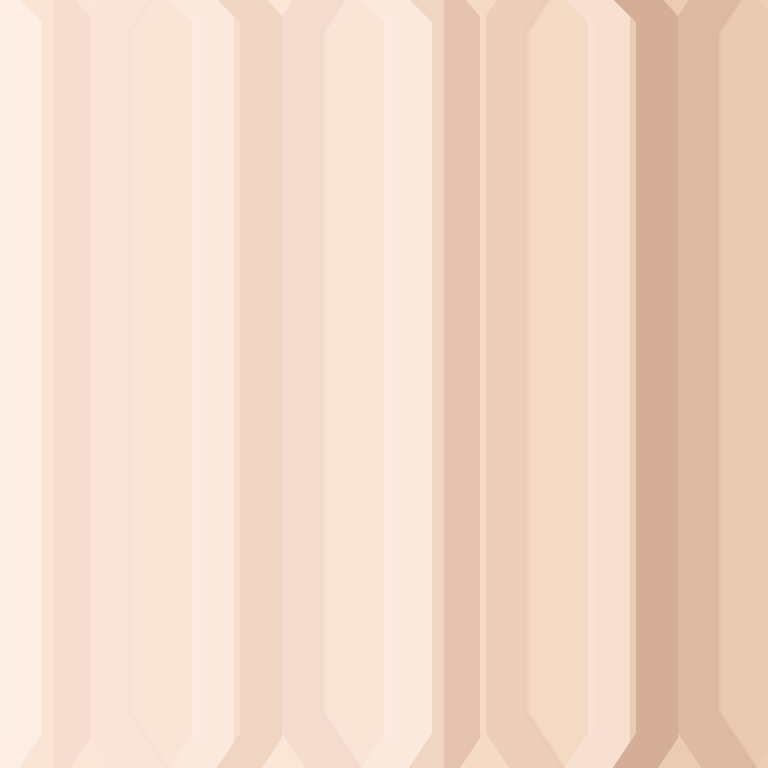
Write a Shadertoy shader that draws this pattern.

```glsl
// Tall bevelled hexagonal panels side by side, deepening from cream to tan.
// Each column paints its facets left to right; every facet boundary is a
// vertical line that slants inward at the top and bottom caps.

const float GRID = 128.0;        // canvas units across and down
const int COLUMNS = 5;
const float PERIOD = 32.0;
const float FIRST_PANEL = -10.0; // left side of the first panel
const float PANEL_WIDTH = 10.0;
const float BEVEL_WIDTH = 7.0;
const float GAP_END = 15.0;      // measured from the panel's right side
const float CAP_SLOPE = 0.67;
const float PANEL_SHADE = 0.988;
const float HIGHLIGHT = 0.008;

const vec3 LEFT_BEVEL[5] = vec3[5](
    vec3(0.980, 0.900, 0.850), vec3(0.977, 0.893, 0.843),
    vec3(0.961, 0.863, 0.808), vec3(0.929, 0.808, 0.722),
    vec3(0.875, 0.729, 0.639));
const vec3 PANEL[5] = vec3[5](
    vec3(0.984, 0.910, 0.860), vec3(0.977, 0.893, 0.840),
    vec3(0.977, 0.893, 0.840), vec3(0.957, 0.851, 0.765),
    vec3(0.918, 0.796, 0.694));
const vec3 RIGHT_BEVEL[5] = vec3[5](
    vec3(1.000, 0.933, 0.890), vec3(0.984, 0.914, 0.871),
    vec3(0.984, 0.914, 0.871), vec3(0.969, 0.875, 0.824),
    vec3(0.930, 0.810, 0.720));
const vec3 STRIP[5] = vec3[5](
    vec3(0.980, 0.894, 0.839), vec3(0.961, 0.867, 0.808),
    vec3(0.941, 0.835, 0.761), vec3(0.925, 0.796, 0.710),
    vec3(0.850, 0.700, 0.600));
const vec3 GAP[5] = vec3[5](
    vec3(0.969, 0.867, 0.816), vec3(0.941, 0.835, 0.761),
    vec3(0.902, 0.765, 0.686), vec3(0.831, 0.682, 0.588),
    vec3(0.780, 0.630, 0.540));

// Inward shift of a boundary beyond its top and bottom shoulders.
float slant(float y, float top, float topSlope, float bottom) {
    return max(0.0, max((y - top) * topSlope, (bottom - y) * CAP_SLOPE));
}

// Replaces everything right of the edge with the paint.
void paintFrom(inout vec3 color, vec3 paint, float x, float edge, float blur) {
    color = mix(color, paint, smoothstep(-0.5, 0.5, (x - edge) / blur));
}

void mainImage(out vec4 fragColor, in vec2 fragCoord) {
    vec2 p = fragCoord / iResolution.xy * GRID;
    float pixel = GRID / min(iResolution.x, iResolution.y);

    // Cap shapes shared by all columns
    float rightSlant = slant(p.y, 124.3, 1.0, 5.8);
    float outerSlant = slant(p.y, 125.3, 0.65, 5.8);
    float panelSlant = slant(p.y, 122.5, 0.65, 9.3);
    float gapSlant = slant(p.y, 125.3, 0.9, 5.0);
    float straight = 1.0 - min(rightSlant, 1.0);

    vec3 color = PANEL[0];
    for (int k = 0; k < COLUMNS; k++) {
        // The third column is wider and pushes the later ones right
        float wide = k == 2 ? 1.0 : 0.0;
        bool broadStrip = k == 0 || k == 2;
        float left = FIRST_PANEL + PERIOD * float(k) + (k > 2 ? 2.0 : 0.0);
        float right = left + PANEL_WIDTH;
        float bevelEnd = right + BEVEL_WIDTH + wide;
        float stripEnd = bevelEnd + (broadStrip ? 2.0 : 1.0);

        // Left bevel, with a faint crease before the panel
        float panelEdge = left + panelSlant;
        paintFrom(color, LEFT_BEVEL[k], p.x, left - BEVEL_WIDTH + outerSlant, pixel);
        paintFrom(color, LEFT_BEVEL[k] * PANEL_SHADE, p.x, panelEdge - 0.8, pixel);
        paintFrom(color, PANEL[k], p.x, panelEdge, 1.0);

        // Lit right bevel, brightest beside the panel
        float rightEdge = right - rightSlant;
        paintFrom(color, RIGHT_BEVEL[k] + HIGHLIGHT * straight, p.x, rightEdge, pixel);
        paintFrom(color, RIGHT_BEVEL[k], p.x, rightEdge + 1.0, 0.5);

        // Recess: broad strips stay upright, narrow ones pinch out at the caps
        float pinch = broadStrip ? 0.0 : 1.0 - straight;
        float bevelEdge = bevelEnd - rightSlant + pinch;
        float recessEdge = broadStrip ? stripEnd : stripEnd - rightSlant;
        paintFrom(color, STRIP[k], p.x, bevelEdge, pixel);
        paintFrom(color, GAP[k], p.x, recessEdge, pixel);

        // Light wedge that opens toward the next column
        int next = min(k + 1, COLUMNS - 1);
        paintFrom(color, PANEL[next] * 1.005, p.x, right + GAP_END + wide - gapSlant, pixel);
    }
    fragColor = vec4(min(color, 1.0), 1.0);
}
```
